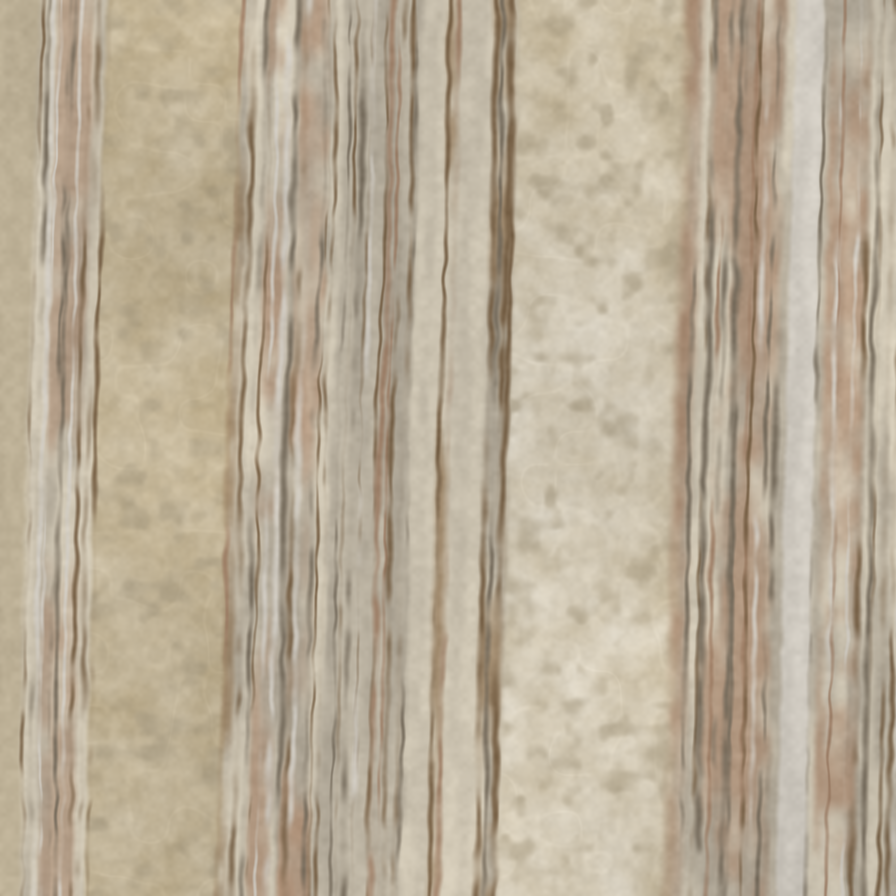
A Shadertoy shader for this texture:

```glsl
const vec3 TAN = vec3(0.755, 0.70, 0.585);
const vec3 CREAM = vec3(0.825, 0.79, 0.715);
const vec3 CHALK = vec3(0.82, 0.80, 0.765);
const vec3 STONE = vec3(0.71, 0.675, 0.61);
const vec3 RUST = vec3(0.65, 0.52, 0.42);
const vec3 UMBER = vec3(0.46, 0.37, 0.265);
const vec3 SLATE = vec3(0.46, 0.42, 0.36);

float hash(vec2 p) {
    vec3 q = fract(vec3(p.xyx) * 0.1031);
    q += dot(q, q.yzx + 33.33);
    return fract((q.x + q.y) * q.z);
}

float noise(vec2 p) {
    vec2 cell = floor(p);
    vec2 f = fract(p);
    f = f * f * (3.0 - 2.0 * f);
    float low = mix(hash(cell), hash(cell + vec2(1, 0)), f.x);
    float high = mix(hash(cell + vec2(0, 1)), hash(cell + vec2(1, 1)), f.x);
    return mix(low, high, f.y);
}

// Layered noise, turned at each octave to hide the grid
float fbm(vec2 p) {
    float sum = 0.0;
    float weight = 0.5;
    for (int i = 0; i < 4; i++) {
        sum += weight * noise(p);
        p = mat2(0.8, 0.6, -0.6, 0.8) * p * 2.03 + 17.0;
        weight *= 0.5;
    }
    return sum / 0.9375;
}

// Soft-edged vertical strip between two positions
float strip(float x, float left, float right, float soft) {
    return smoothstep(left - soft, left + soft, x)
         * (1.0 - smoothstep(right - soft, right + soft, x));
}

// Blotchy strength that comes and goes along the height
float patches(vec2 p, float rate, float seed) {
    float broad = noise(vec2(p.x * 20.0 + seed, p.y * rate + seed));
    float small = noise(vec2(p.x * 70.0, p.y * rate * 5.0) + seed);
    return smoothstep(0.3, 0.75, 0.68 * broad + 0.32 * small);
}

// Broken fine lines scattered over a zone
vec3 threads(vec3 col, vec2 p, float left, float right, int count, float seed) {
    for (int i = 0; i < count; i++) {
        float id = float(i) + seed;
        float pick = hash(vec2(id, 3.0));
        float center = mix(left, right, (float(i) + hash(vec2(id, 7.0))) / float(count));
        center += 0.004 * (noise(vec2(id * 5.0, p.y * 5.0)) - 0.5);
        center += 0.002 * (noise(vec2(id * 9.0, p.y * 35.0)) - 0.5);
        float swell = 0.7 + 0.6 * noise(vec2(id * 7.0, p.y * 22.0));
        float width = mix(0.003, 0.0065, hash(vec2(id, 11.0))) * swell;
        float line = 1.0 - smoothstep(0.0, width, abs(p.x - center));
        float fade = 0.6 * noise(vec2(id * 3.0, p.y * 6.0 + id));
        fade += 0.4 * noise(vec2(id * 13.0, p.y * 32.0));
        fade = smoothstep(0.3, 0.75, fade);
        vec3 ink = pick < 0.42 ? UMBER : pick < 0.67 ? SLATE : pick < 0.82 ? RUST * 0.95 : CHALK;
        col = mix(col, ink, line * (0.06 + 0.84 * fade));
    }
    return col;
}

// Cloudy wide panel with pale veins and soft darker mottles
vec3 panel(vec2 p, vec3 base, float contrast) {
    float cloud = fbm(p * 24.0) - 0.5;
    float vein = 1.0 - smoothstep(0.0, 0.08, abs(noise(p * 26.0 + 40.0) - 0.5));
    float mottle = smoothstep(0.5, 0.85, 0.6 * noise(p * 38.0 + 9.0) + 0.4 * noise(p * 75.0));
    vec3 col = base + cloud * contrast * vec3(0.85, 1.0, 1.3) + vein * 0.018;
    return mix(col, TAN * 0.86, mottle * 0.55);
}

void mainImage(out vec4 fragColor, in vec2 fragCoord) {
    vec2 uv = fragCoord / iResolution.xy;

    // Slight lean and ragged waviness of the layers
    vec2 p = uv;
    p.x += 0.024 * (1.0 - uv.y);
    p.x += 0.005 * (noise(vec2(uv.x * 5.0, uv.y * 4.0)) - 0.5);
    p.x += 0.003 * (noise(uv * vec2(40.0, 45.0)) - 0.5);
    float x = p.x;

    // Layered ground with long streaks and short blotches
    float streak = 0.6 * noise(vec2(x * 70.0, p.y * 3.0)) + 0.4 * noise(vec2(x * 95.0, p.y * 18.0));
    vec3 col = mix(STONE * 0.97, CREAM, smoothstep(0.2, 0.75, streak));
    col = mix(col, TAN * 0.96, strip(x, -0.1, 0.045, 0.006) * 0.8);

    // Rust, grey and pale layers
    col = mix(col, RUST, strip(x, 0.065, 0.105, 0.005) * 0.55 * patches(p, 7.0, 2.0));
    col = mix(col, RUST, strip(x, 0.30, 0.325, 0.005) * 0.7 * patches(p, 6.0, 8.0));
    col = mix(col, RUST * 1.06, strip(x, 0.335, 0.37, 0.004) * 0.8 * patches(p, 5.0, 15.0));
    col = mix(col, STONE * 0.95, strip(x, 0.385, 0.47, 0.005) * 0.5);
    col = mix(col, CREAM, strip(x, 0.475, 0.555, 0.004) * 0.6);
    col = mix(col, RUST, strip(x, 0.80, 0.88, 0.006) * 0.7 * patches(p, 6.0, 23.0));
    col = mix(col, RUST * 1.04, strip(x, 0.93, 0.975, 0.005) * 0.7 * patches(p, 7.0, 31.0));

    // Two wide panels and the bright strip
    vec3 pale = mix(CREAM * 1.01, TAN * 1.04, 0.5 * smoothstep(0.6, 1.0, uv.y));
    pale = mix(pale, TAN, 0.5 * smoothstep(0.71, 0.78, x));
    col = mix(col, panel(p, TAN, 0.13), strip(x, 0.118, 0.270, 0.004));
    col = mix(col, panel(p + 3.0, pale, 0.15), strip(x, 0.58, 0.775, 0.006));
    col = mix(col, CHALK + 0.07 * (streak - 0.5), strip(x, 0.89, 0.922, 0.004) * 0.9);

    // Blurred stains along the layer borders
    col = mix(col, UMBER * 1.2, strip(x, 0.266, 0.278, 0.005) * 0.65 * patches(p, 8.0, 4.0));
    col = mix(col, UMBER * 1.25, strip(x, 0.502, 0.513, 0.006) * 0.7 * patches(p, 7.0, 12.0));
    col = mix(col, UMBER * 1.25, strip(x, 0.553, 0.578, 0.006) * 0.65 * patches(p, 8.0, 19.0));
    col = mix(col, RUST * 0.97, strip(x, 0.766, 0.785, 0.008) * (0.2 + 0.65 * patches(p, 6.0, 27.0)));

    // Fine lines in the layered zones
    col = threads(col, p, 0.042, 0.122, 10, 10.0);
    col = threads(col, p, 0.268, 0.385, 12, 40.0);
    col = threads(col, p, 0.385, 0.475, 11, 70.0);
    col = threads(col, p, 0.50, 0.515, 2, 160.0);
    col = threads(col, p, 0.553, 0.580, 4, 180.0);
    col = threads(col, p, 0.780, 0.885, 12, 100.0);
    col = threads(col, p, 0.922, 1.03, 10, 130.0);

    // Broad tone shifts and soft grain
    col *= 0.955 + 0.09 * noise(uv * 4.0 + 60.0);
    col += 0.04 * (noise(uv * 110.0) - 0.5) + 0.02 * (noise(uv * 210.0) - 0.5);
    fragColor = vec4(clamp(col, 0.0, 1.0), 1.0);
}
```
